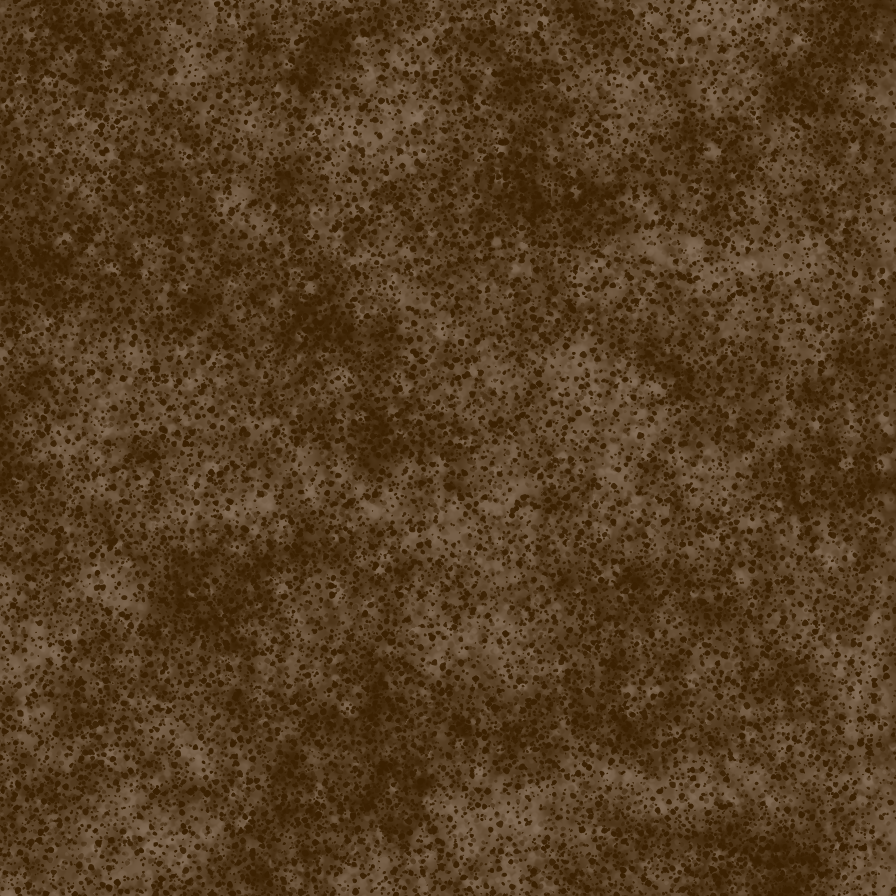
This texture is drawn by a three.js fragment shader. Its source:

```glsl
// Dark brown speckled ground: soft pale blotches under a dense spray of dark dots.
varying vec2 vUv;

vec3 hash3(vec2 p) {
  vec3 q = fract(p.xyx * vec3(0.1031, 0.1030, 0.0973));
  q += dot(q, q.yxz + 33.33);
  return fract((q.xxy + q.yzz) * q.zyx);
}

// Layered, turned sines: broad drifts around 0.5
float clouds(vec2 p) {
  float sum = 0.5, amplitude = 0.29;
  p = p * 13.0 + 2.3;
  for (int i = 0; i < 5; i++) {
    sum += amplitude * sin(p.x + 1.3 * sin(p.y * 0.7)) * cos(p.y + 0.9 * sin(p.x * 0.6));
    p = mat2(0.8, 0.6, -0.6, 0.8) * p * 1.75 + 4.1;
    amplitude *= 0.85;
  }
  return clamp(sum, 0.0, 1.0);
}

// Paints translucent soft discs of random tone over the given tone
float paintBlotches(float tone, vec2 p, float cells, vec2 toneRange, float share, float opacity) {
  vec2 grid = p * cells, home = floor(grid);
  for (int y = -1; y <= 1; y++) {
    for (int x = -1; x <= 1; x++) {
      vec2 cell = home + vec2(float(x), float(y));
      vec3 place = hash3(cell + cells);
      vec3 look = hash3(cell + cells * 2.0 + 57.0);
      float radius = mix(0.3, 0.75, place.z);
      float cover = 1.0 - smoothstep(radius * 0.5, radius * 1.15, length(grid - cell - place.xy));
      float blotchTone = mix(toneRange.x, toneRange.y, look.x);
      tone = mix(tone, blotchTone, cover * opacity * step(look.y, share));
    }
  }
  return tone;
}

// Coverage by dark dots, denser where the clouds are dark, sparse at the right edge
float dots(vec2 p, float cells, vec2 radiusRange, float share) {
  vec2 grid = p * cells, home = floor(grid);
  float cover = 0.0, softness = 0.0007 * cells;
  for (int y = -1; y <= 1; y++) {
    for (int x = -1; x <= 1; x++) {
      vec2 cell = home + vec2(float(x), float(y));
      vec3 place = hash3(cell + cells);
      vec3 look = hash3(cell + cells * 3.0 + 19.0);
      vec2 center = (cell + place.xy) / cells;
      float density = share * mix(1.5, 0.5, clouds(center));
      density *= 1.0 - 0.6 * smoothstep(0.97, 0.99, center.x);
      float radius = mix(radiusRange.x, radiusRange.y, place.z);
      float distanceToDot = length(grid - cell - place.xy);
      float disc = 1.0 - smoothstep(radius - softness, radius + softness, distanceToDot);
      cover = max(cover, disc * step(look.x, density) * mix(0.85, 1.0, look.y));
    }
  }
  return cover;
}

void main() {
  // Slight warp so that the discs are not perfectly round
  vec2 p = vUv + 0.0004 * sin(vUv.yx * 700.0 + 3.0 * sin(vUv * 160.0));

  // Mottled ground; tone runs from 0 (dark) to 1 (pale)
  float drift = clouds(vUv);
  float tone = mix(0.12, 0.95, drift);
  float low = 0.45 * drift - 0.08;
  float high = 0.75 + 0.5 * drift;
  tone = paintBlotches(tone, p, 53.0, vec2(low, high), 0.6, 0.45);
  tone = paintBlotches(tone, p, 89.0, vec2(low, high), 0.75, 0.55);
  tone = paintBlotches(tone, p, 71.0, vec2(0.95, 1.25), 0.04 + 0.26 * drift, 0.65);
  tone = paintBlotches(tone, p, 150.0, vec2(low, high), 0.55, 0.5);

  // Faint, large and fine dots
  tone *= 1.0 - 0.5 * dots(p, 127.0, vec2(0.15, 0.42), 0.5);
  tone *= 1.0 - dots(p, 110.0, vec2(0.16, 0.43), 0.58);
  tone *= 1.0 - dots(p, 193.0, vec2(0.14, 0.36), 0.48);

  vec3 darkBrown = vec3(0.225, 0.125, 0.005);
  vec3 paleBrown = vec3(0.48, 0.39, 0.30);
  gl_FragColor = vec4(mix(darkBrown, paleBrown, clamp(tone, 0.0, 1.25)), 1.0);
}
```
